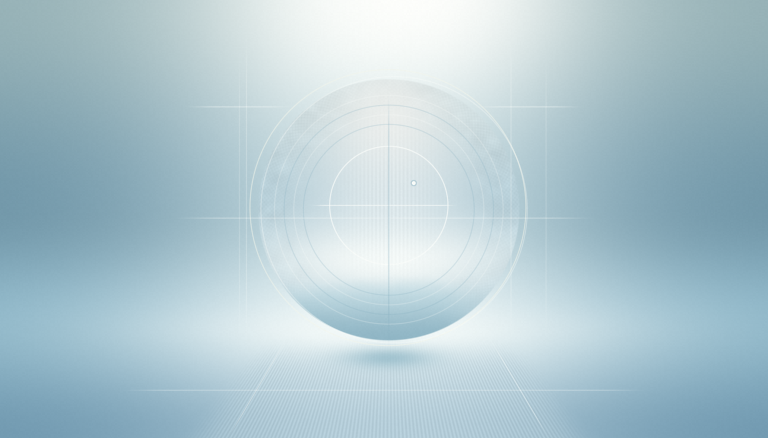
Write a WebGL 2 fragment shader that draws this background.

```glsl
#version 300 es
precision highp float;
// A pale glass disc hovering over a lined floor in blue mist.
// Vertical colour ramps blend from edge to centre; the disc, rings, guide lines
// and shadow are distance functions laid on top, with a little hashed texture.
uniform vec2 u_resolution;
out vec4 fragColor;

const vec3 WHITE = vec3(0.98, 0.99, 0.98);
const vec3 WARM = vec3(0.95, 0.945, 0.93);
const vec3 STEEL = vec3(0.50, 0.67, 0.74);
const vec2 DISC = vec2(0.011, 0.521);
const float RADIUS = 0.298;

float hash(vec2 p) {
  return fract(sin(dot(p, vec2(127.1, 311.7))) * 43758.5453);
}

float noise(vec2 p) {
  vec2 i = floor(p), f = fract(p);
  f = f * f * (3.0 - 2.0 * f);
  return mix(mix(hash(i), hash(i + vec2(1, 0)), f.x),
             mix(hash(i + vec2(0, 1)), hash(i + vec2(1, 1)), f.x), f.y);
}

float fbm(vec2 p) {
  float sum = 0.0, amp = 0.5;
  for (int i = 0; i < 4; i++) {
    sum += amp * noise(p);
    p = p * 2.03 + 7.1;
    amp *= 0.5;
  }
  return sum;
}

float glow(vec2 p, vec2 size) {
  vec2 q = p / size;
  return exp(-dot(q, q));
}

// Thin line at distance d, softened over one sample width.
float stroke(float d, float px) {
  return 1.0 - smoothstep(0.0, 0.0012 + px * 0.7, abs(d));
}

// Soft window that is one between a and b.
float span(float v, float a, float b, float soft) {
  return smoothstep(a - soft, a + soft, v) * (1.0 - smoothstep(b - soft, b + soft, v));
}

vec3 edgeRamp(float y) {
  vec3 c = mix(vec3(0.44, 0.60, 0.69), vec3(0.55, 0.71, 0.78), smoothstep(0.0, 0.27, y));
  c = mix(c, vec3(0.44, 0.59, 0.66), smoothstep(0.27, 0.52, y));
  return mix(c, vec3(0.58, 0.69, 0.71), smoothstep(0.52, 1.0, y));
}

vec3 centreRamp(float y) {
  vec3 c = mix(vec3(0.70, 0.80, 0.85), vec3(0.94, 0.97, 0.97), smoothstep(0.02, 0.25, y));
  c = mix(c, vec3(0.79, 0.87, 0.89), smoothstep(0.25, 0.52, y));
  return mix(c, vec3(0.95, 0.97, 0.96), smoothstep(0.52, 1.0, y));
}

vec3 mist(vec2 p) {
  float width = 0.50 + 0.07 * glow(vec2(p.y - 0.22, 0.0), vec2(0.14));
  vec3 c = mix(edgeRamp(p.y), centreRamp(p.y), exp(-pow(abs(p.x) / width, 2.2)));
  return mix(c, vec3(1.0, 1.0, 0.99), 0.85 * glow(p - vec2(0.07, 1.03), vec2(0.28, 0.20)));
}

vec3 lineFloor(vec3 c, vec2 p, float px) {
  float depth = 0.62 - p.y;
  float u = (p.x - 0.01) / depth;
  float plane = span(u, -0.68, 0.68, 0.10) * (1.0 - smoothstep(0.14, 0.24, p.y));
  c = mix(c, vec3(0.72, 0.81, 0.85), 0.45 * plane);
  c += 0.025 * plane * sin(u * 440.0);
  float rays = stroke((abs(u) - 0.59) * depth, px) * span(p.y, 0.03, 0.20, 0.03);
  float cross = stroke(p.y - 0.109, px) * span(p.x, -0.55, 0.55, 0.06);
  c = mix(c, WHITE, 0.35 * rays + 0.25 * cross);
  // Contact shadow below the disc
  return mix(c, vec3(0.55, 0.71, 0.77), 0.75 * glow(p - vec2(0.01, 0.184), vec2(0.10, 0.024)));
}

vec3 discColour(vec2 p, float r) {
  vec2 q = p - DISC;
  vec3 c = mix(vec3(0.70, 0.80, 0.84), vec3(0.80, 0.86, 0.87), smoothstep(0.0, 0.26, q.y));
  float rim = smoothstep(0.15, 0.29, r);
  float mottling = fbm(p * vec2(28.0, 34.0)) - 0.5;
  c += 0.10 * rim * mottling + 0.012 * rim * sin(r * 700.0) * sin(atan(q.y, q.x) * 180.0);
  c = mix(c, WARM, 0.85 * glow(q - vec2(0.0, 0.19), vec2(0.14, 0.17)));
  c = mix(c, vec3(0.90, 0.93, 0.94), 0.65 * glow(q, vec2(0.17, 0.16)));
  // Bright band above a blue, cloud-edged bowl
  c = mix(c, WHITE, 0.92 * glow(q + vec2(0.0, 0.115), vec2(0.32, 0.085)));
  float shore = -0.155 - 0.25 * q.x * q.x + 0.025 * (fbm(p * vec2(11.0, 18.0)) - 0.5);
  float bowl = 1.0 - smoothstep(-0.05, 0.012, q.y - shore);
  vec3 water = mix(STEEL, vec3(0.76, 0.86, 0.89), smoothstep(-0.30, -0.16, q.y));
  c = mix(c, water, bowl * (0.85 - 0.5 * smoothstep(0.10, 0.24, q.x)));
  float stripes = glow(q - vec2(0.0, 0.02), vec2(0.09, 0.15));
  return c + 0.02 * stripes * sin(q.x * 700.0);
}

vec3 guides(vec3 c, vec2 p, float px) {
  vec2 q = p - DISC;
  float r = length(q);
  // Concentric rings alternate between dark and light
  for (int i = 0; i < 4; i++) {
    float ring = stroke(r - 0.195 - 0.022 * float(i), px);
    c = mix(c, mod(float(i), 2.0) < 0.5 ? STEEL : WHITE, 0.20 * ring);
  }
  c = mix(c, WHITE, 0.65 * stroke(length(q - vec2(0.0, 0.01)) - 0.135, px));
  c = mix(c, vec3(0.95, 0.96, 0.92), 0.50 * stroke(length(q - vec2(-0.002, 0.005)) - 0.315, px));
  c = mix(c, WHITE, 0.30 * stroke(length(q - vec2(0.012, 0.0)) - 0.304, px));
  // Axes and outer frame
  float lines = 0.55 * stroke(p.y - 0.531, px) * span(p.x, -0.15, 0.15, 0.02);
  lines += 0.30 * stroke(p.y - 0.502, px) * span(abs(p.x), 0.0, 0.43, 0.06);
  lines += 0.35 * stroke(p.y - 0.756, px) * span(abs(p.x), 0.24, 0.42, 0.04);
  lines += 0.22 * stroke(abs(p.x + 0.012) - 0.302, px) * span(p.y, 0.28, 0.86, 0.08);
  lines += 0.16 * stroke(abs(p.x - 0.02) - 0.350, px) * span(p.y, 0.28, 0.82, 0.08);
  c = mix(c, WHITE, lines);
  c = mix(c, STEEL, 0.30 * stroke(q.x, px) * span(p.y, 0.25, 0.74, 0.06));
  // Small bubble
  float bubble = length(p - vec2(0.068, 0.582));
  c = mix(c, WHITE, 1.0 - smoothstep(0.003, 0.003 + px, bubble));
  return mix(c, STEEL, 0.35 * stroke(bubble - 0.006, px));
}

void main() {
  float px = 1.0 / u_resolution.y;
  vec2 p = (gl_FragCoord.xy - vec2(0.5 * u_resolution.x, 0.0)) * px;
  float r = length(p - DISC);
  vec3 c = lineFloor(mist(p), p, px);
  c = mix(c, WHITE, 0.35 * glow(p - vec2(0.01, 0.25), vec2(0.42, 0.045)));
  float inside = 1.0 - smoothstep(RADIUS - px, RADIUS + px, r);
  c = mix(c, discColour(p, r), 0.92 * inside);
  c = guides(c, p, px);
  c += 0.008 * (hash(floor(p * 300.0)) - 0.5);
  fragColor = vec4(clamp(c, 0.0, 1.0), 1.0);
}
```
